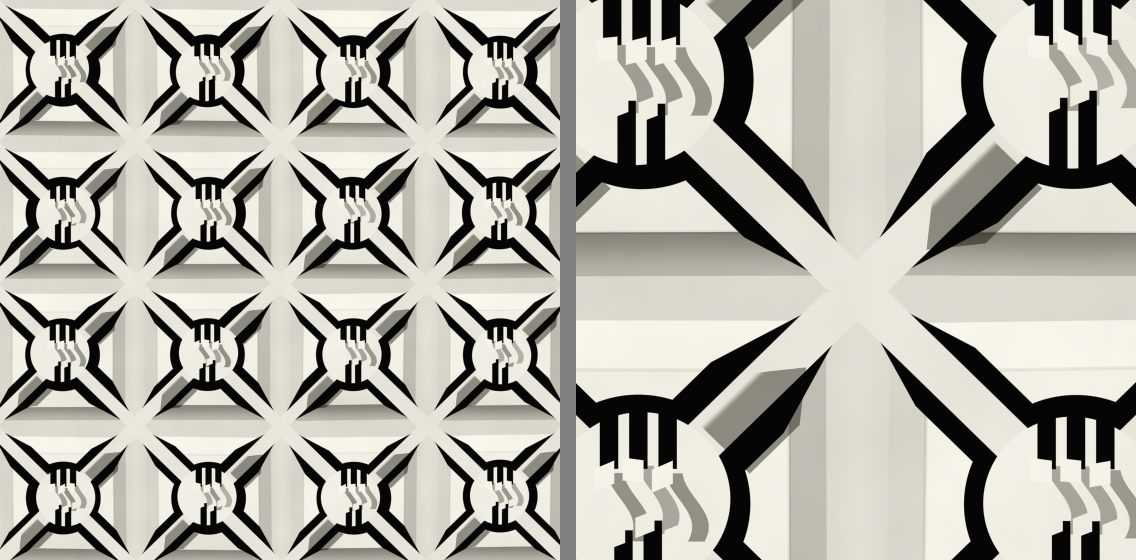
Left: the whole. Right: its middle third, enlarged.
This pattern is drawn by a Shadertoy shader. Its source:

```glsl
// Four by four grid of cut-paper coffers: pointed diagonal arms, black rings and curled slits.

float edgeWidth;

float hash(vec2 p) {
    return fract(sin(dot(p, vec2(127.1, 311.7))) * 43758.5);
}

float fill(float d) {
    return smoothstep(edgeWidth, -edgeWidth, d);
}

float box(vec2 p, vec2 halfSize) {
    vec2 d = abs(p) - halfSize;
    return max(d.x, d.y);
}

// Slow unevenness of the paper surface
float paperWaves(vec2 p) {
    float sum = 0.0, amplitude = 0.5;
    for (int i = 0; i < 4; i++) {
        sum += amplitude * sin(p.x + 1.7 * sin(p.y)) * sin(p.y + 1.3 * sin(p.x * 0.8));
        p = mat2(1.5, 1.1, -1.1, 1.5) * p + 2.3;
        amplitude *= 0.6;
    }
    return sum;
}

// Sloped recess walls, lit from above, around a flat panel
float cofferTone(vec2 p, vec2 id) {
    float side = mix(0.84, 0.75, smoothstep(-0.1, 0.1, p.x));
    float sill = mix(0.72, 0.52, smoothstep(-0.46, -0.35, p.y));
    float vertical = mix(sill, 0.97, step(0.0, p.y));
    float wall = mix(side, vertical, smoothstep(-0.01, 0.01, abs(p.y) - abs(p.x)));

    vec2 skew = vec2(0.025 * p.y, 0.03 * p.x) * (hash(id + 3.1) - 0.5);
    float tone = 0.88 - 0.02 * smoothstep(0.5, 0.43, abs(p.x));
    tone = mix(tone, wall, fill(box(p + skew + vec2(0.0, 0.015), vec2(0.43, 0.445))));

    float panelDrop = 0.02 * hash(id + 8.4);
    float panel = box(p + skew + vec2(0.0, 0.015 + panelDrop), vec2(0.345, 0.335));
    float panelTone = 0.95 - 0.07 * hash(id + 5.7) * smoothstep(-0.1, -0.35, p.y);
    tone = mix(tone, panelTone, fill(panel));
    return tone - 0.06 * fill(abs(panel) - 0.004);
}

// Slits in the disc, with curled strips and their shadows
float slitTone(float tone, vec2 p, vec2 id) {
    for (int i = -1; i <= 1; i++) {
        float x = 0.067 * float(i);
        float jitter = hash(id + x * 9.0) - 0.5;
        float curl = abs(p.x - x - 0.045 - 0.03 * sin((0.03 - p.y) * 24.0 + jitter)) - 0.019;
        curl = max(curl, abs(p.y - 0.005 - 0.03 * jitter) - 0.08);
        tone = mix(tone, 0.64 + 0.15 * jitter, fill(curl));
        tone = mix(tone, 0.02, fill(box(p - vec2(x, 0.16), vec2(0.021, 0.078))));
        if (i < 1) {
            float top = -0.045 + 0.04 * jitter;
            vec2 center = vec2(x + 0.033, 0.5 * (top - 0.23));
            tone = mix(tone, 0.02, fill(box(p - center, vec2(0.021, 0.5 * (top + 0.23)))));
        }
        vec2 tip = p - vec2(x - 0.012, 0.075 + 0.025 * jitter);
        tip.y += tip.x * jitter;
        tone = mix(tone, 0.96, fill(box(tip, vec2(0.024, 0.027))));
        vec2 foot = p - vec2(x + 0.015, -0.055 + 0.05 * jitter);
        foot.y -= foot.x * 0.4;
        tone = mix(tone, 0.94, fill(box(foot, vec2(0.022, 0.024))));
    }
    return tone;
}

void mainImage(out vec4 fragColor, in vec2 fragCoord) {
    vec2 uv = fragCoord / iResolution.xy;
    edgeWidth = 3.0 / min(iResolution.x, iResolution.y);

    // Repeats with slight placement errors
    vec2 grid = uv * vec2(3.84, 3.94) + vec2(0.075, 0.059);
    vec2 id = floor(grid);
    vec2 p = grid - id - 0.5;
    p += 0.018 * (vec2(hash(id), hash(id + 7.3)) - 0.5);
    float tone = cofferTone(p, id);

    // Diagonal coordinates shared by the four arms
    vec2 quadrant = step(0.0, p);
    float along = (abs(p.x) + abs(p.y)) * 0.7071;
    float across = abs(abs(p.x) - abs(p.y)) * 0.7071;

    // Cast shadow beside the rising diagonal
    float lean = (p.x - p.y) * 0.7071;
    float reach = 0.47 + 0.05 * hash(id + quadrant * 2.7);
    float shadow = max(abs(lean - 0.045) - min(0.085, (reach - along) * 0.8), 0.23 - along);
    shadow = fill(shadow) * step(0.0, p.x * p.y);
    tone *= 1.0 - 0.42 * shadow;

    // Black gap around the disc and the tapering arms
    float spread = 0.092 + 0.026 * hash(id * 3.0 + quadrant);
    float spike = across - min(spread, 0.046 + (0.59 - along) * 0.3);
    float gap = min(length(p) - 0.256, max(spike, along - 0.6));
    tone = mix(tone, 0.02, fill(gap));

    // Paper disc joined to the arms
    vec2 shift = vec2(hash(id + 11.0), hash(id + 17.0)) - 0.5;
    float disc = length(p - shift * vec2(0.05, 0.03)) - 0.203;
    float arm = across - 0.04 - 0.012 * hash(id + 2.0 * quadrant + 4.0);
    float armTone = 0.91 * (1.0 - 0.4 * shadow * smoothstep(-0.03, -0.01, lean));
    tone = mix(tone, armTone, fill(arm));
    tone = mix(tone, 0.94, fill(disc));
    tone = slitTone(tone, p, id);

    // Uneven paper and its warm tint
    tone += 0.018 * paperWaves(uv * 23.0) * smoothstep(0.1, 0.5, tone);
    fragColor = vec4(tone - vec3(0.0, 0.01, 0.05) * smoothstep(0.02, 0.3, tone), 1.0);
}
```
